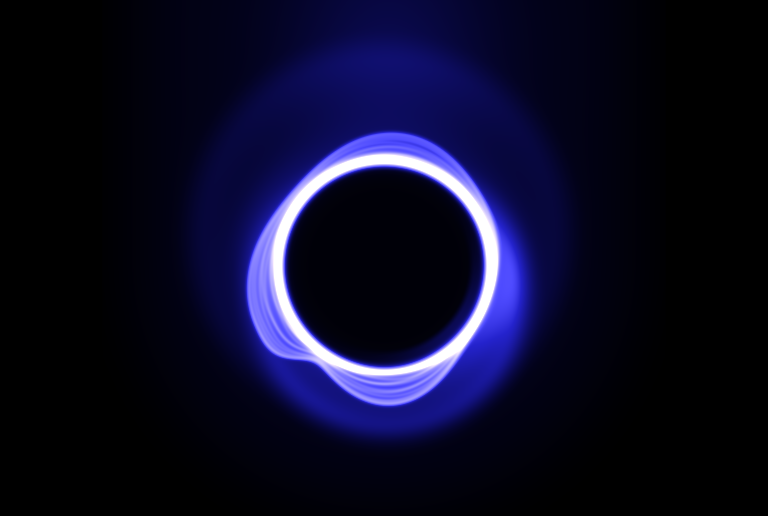
Write a Shadertoy shader that draws this background.

```glsl
// A white-hot ring of light wrapped in blue strands that bulge out in lobes.
// Light is summed as one energy value from polar curves and soft discs,
// then a colour ramp turns it from black through blue to white.

const vec2  RING_CENTER = vec2(0.001, -0.0155);
const float RING_RADIUS = 0.205;
const float RING_WIDTH = 0.0100;
const int   STRANDS = 9;
const float STRAND_WIDTH = 0.0036;
const float STRAND_GAIN = 0.27;
const float RIM_GAIN = 0.38;
const float FILL_GAIN = 0.38;
const vec2  NEAR_CENTER = vec2(0.008, -0.078);
const float NEAR_RADIUS = 0.275;
const vec2  FAR_CENTER = vec2(-0.008, 0.045);
const float FAR_RADIUS = 0.370;
const vec2  TOP_GLOW = vec2(0.010, 0.400);
const float SIDE_EDGE = 0.546;
const float TAU = 6.2831853;

// Signed angle from center to a, wrapped to half a turn either way
float turn(float a, float center) {
    return mod(a - center + 0.5 * TAU, TAU) - 0.5 * TAU;
}

float bell(float x, float width) {
    x /= width;
    return exp(-x * x);
}

// Disc with a soft edge
float disc(vec2 p, vec2 center, float radius, float blur) {
    return 1.0 - smoothstep(radius - blur, radius + blur, length(p - center));
}

// Left lobe: slow rise from above, abrupt end below
float leftLobe(float a) {
    float x = turn(a, 3.56);
    return x < 0.0 ? bell(x, 0.85) : exp(-pow(x / 0.42, 4.0));
}

// Distance of the outermost strand beyond the ring
float bulge(float a) {
    return 0.052 * bell(turn(a, 1.43), 0.80)
         + 0.067 * leftLobe(a)
         + 0.062 * bell(turn(a, 4.76), 0.60)
         + 0.013 * bell(turn(a, 0.20), 0.50);
}

// Dim light behind the ring
float backdrop(vec2 p) {
    float e = 0.075 * (1.0 - smoothstep(0.36, 0.60, length(vec2(p.x, min(p.y, 0.0)))));
    e += 0.21 * bell(length((p - TOP_GLOW) * vec2(1.0, 0.8)), 0.21);
    e += 0.10 * disc(p, FAR_CENTER, FAR_RADIUS, 0.035);
    e += 0.05 * bell(length(p - FAR_CENTER) - FAR_RADIUS + 0.03, 0.05);
    float nearDist = length(p - NEAR_CENTER) - NEAR_RADIUS;
    e += 0.20 * disc(p, NEAR_CENTER, NEAR_RADIUS, 0.035);
    e += 0.14 * bell(nearDist + 0.025, 0.025);
    return e * (1.0 - smoothstep(SIDE_EDGE - 0.002, SIDE_EDGE + 0.002, abs(p.x)));
}

// Strands spread between the ring and the outer rim
float strands(float d, float a, float rim) {
    float gain = 0.55 + 0.55 * bell(turn(a, 4.76), 0.6) + 0.3 * bell(turn(a, 3.75), 0.4);
    float e = 0.0;
    for (int i = 1; i <= STRANDS; i++) {
        float t = float(i) / float(STRANDS);
        float wobble = 0.10 * sin(3.0 * a + 2.4 * float(i)) * (1.0 - t);
        e += STRAND_GAIN * bell(d - rim * (t + wobble), STRAND_WIDTH);
    }
    e += RIM_GAIN * bell(d - rim, 0.006);
    float fill = smoothstep(-0.005, 0.005, d) * (1.0 - smoothstep(rim - 0.004, rim + 0.010, d));
    return gain * e + FILL_GAIN * fill;
}

vec3 ramp(float e) {
    float blue = min(e, 1.0);
    float white = 0.19 * pow(blue, 1.35) + max(e - 0.8, 0.0) * 0.6;
    return min(vec3(white, white * 0.96, blue + 0.02 * white), 1.0);
}

void mainImage(out vec4 fragColor, in vec2 fragCoord) {
    vec2 p = (fragCoord - 0.5 * iResolution.xy) / iResolution.y;
    vec2 q = p - RING_CENTER;
    float a = atan(q.y, q.x);
    float d = length(q) - RING_RADIUS;
    float rim = bulge(a);

    // Backdrop, hidden inside the ring
    float e = backdrop(p) * smoothstep(-0.022, 0.0, d);

    // Dark core with a blue crescent at the lower right
    float crescent = smoothstep(-0.045, -0.030, d) * (1.0 - smoothstep(-0.01, 0.0, d));
    e += 0.26 * crescent * bell(turn(a, -0.70), 0.75);
    e += 0.03 * (1.0 - smoothstep(-0.02, 0.0, d));

    // Bluish side glow on the right and left
    float outside = smoothstep(-0.005, 0.01, d);
    e += 0.42 * outside * bell(turn(a, -0.25), 0.65) * bell(d - 0.035, 0.042);
    e += 0.22 * outside * bell(turn(a, 3.0), 0.65) * bell(d - 0.045, 0.045);

    // Ring, its halo and the strands around it
    float heat = 2.3 - 0.6 * bell(turn(a, 4.76), 0.45);
    e += heat * bell(d, RING_WIDTH * (1.0 - 0.25 * bell(turn(a, 4.76), 0.5)));
    e += 0.42 * exp(-abs(d) / (d < 0.0 ? 0.012 : 0.030));
    e += strands(d, a, rim);

    fragColor = vec4(ramp(e), 1.0);
}
```
